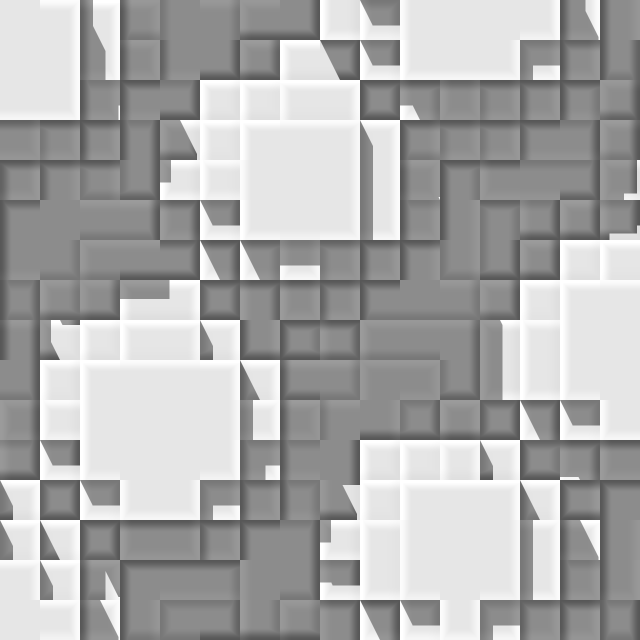
Give the GLSL for this background, as a Shadertoy shader.

```glsl
// Grey block terrain seen from above: stepped domes, slanting hard shadows, soft bevels.

const float CELLS = 16.0;                          // blocks along the canvas height
const vec2 LIGHT_STEP = vec2(-0.32, 0.64);         // travel toward the light per level
const mat2 LATTICE = mat2(7.3, -4.2, -4.0, -5.0);  // spacing of dome centres, in blocks
const vec2 LATTICE_ORIGIN = vec2(8.0, 11.0);
const float MAX_LEVEL = 4.0;

vec3 hash3(vec2 p) {
    vec3 q = fract(p.xyx * vec3(0.1031, 0.1030, 0.0973) + 0.37);
    q += dot(q, q.yxz + 33.33);
    return fract((q.xxy + q.yzz) * q.zyx);
}

// Flat-topped mound, falling steeply past its rim.
float dome(vec2 offset, float peak, float tightness) {
    float d2 = dot(offset, offset) * tightness * tightness;
    return peak - 0.03 * d2 * d2;
}

// Layered sines roughen the valley floor.
float valley(vec2 p) {
    return -8.5 + 1.1 * sin(p.x * 0.9 + 1.4 * sin(p.y * 0.6))
                + 0.9 * sin(p.y * 1.1 - p.x * 0.5);
}

// Whole-number height of a block, from a cellular field of domes.
float blockLevel(vec2 cell) {
    vec2 p = cell + 0.5;
    vec2 local = inverse(LATTICE) * (p - LATTICE_ORIGIN);
    vec2 base = floor(local + 0.5);
    float level = valley(p);
    for (int y = -1; y <= 1; y++)
    for (int x = -1; x <= 1; x++) {
        vec2 id = base + vec2(x, y);
        vec3 rnd = hash3(id + 20.0);
        vec2 centre = LATTICE_ORIGIN + LATTICE * id + (rnd.xy - 0.5) * 1.6;
        float tightness = mix(0.85, 1.35, rnd.z);
        float peak = floor(fract(rnd.z * 7.3 + rnd.x) * 4.0) + 0.99;
        level = max(level, dome(p - centre, peak, tightness));
    }
    return floor(level);
}

// Walks block by block toward the light; 1 is lit, 0 is shadowed.
float sunlight(vec2 p, float level) {
    vec2 cell = floor(p);
    vec2 dir = sign(LIGHT_STEP);
    vec2 delta = 1.0 / abs(LIGHT_STEP);
    vec2 next = (cell + max(dir, 0.0) - p) / LIGHT_STEP;
    for (int i = 0; i < 20; i++) {
        float rise = min(next.x, next.y);
        if (level + rise > MAX_LEVEL) break;
        vec2 axis = next.x < next.y ? vec2(1, 0) : vec2(0, 1);
        cell += axis * dir;
        next += axis * delta;
        if (blockLevel(cell) > level + rise) return 0.0;
    }
    return 1.0;
}

// x: shade at the foot of a taller neighbour, y: glow on the rim above a lower one.
vec2 bevel(vec2 cell, vec2 side, float level, float edgeDistance) {
    float drop = level - blockLevel(cell + side);
    float fade = 1.0 - smoothstep(0.0, 0.32, edgeDistance);
    float foot = clamp(-drop * 0.4, 0.0, 1.0);
    float rim = clamp(drop * 0.8, 0.0, 1.0);
    return vec2(foot, rim) * fade;
}

float terrainTone(vec2 p) {
    vec2 cell = floor(p);
    vec2 f = p - cell;
    float level = blockLevel(cell);
    vec2 west = bevel(cell, vec2(-1, 0), level, f.x);
    vec2 east = bevel(cell, vec2(1, 0), level, 1.0 - f.x);
    vec2 south = bevel(cell, vec2(0, -1), level, f.y);
    vec2 north = bevel(cell, vec2(0, 1), level, 1.0 - f.y);
    vec2 edge = max(max(west, east * vec2(1.0, 0.8)),
                    max(south * vec2(1.0, 0.6), north));
    float shadowTone = 0.55 + 0.06 * edge.y - 0.21 * edge.x;
    float litTone = 0.90 + 0.11 * edge.y - 0.03 * edge.x;
    return mix(shadowTone, litTone, sunlight(p, level));
}

void mainImage(out vec4 fragColor, in vec2 fragCoord) {
    // Four samples per pixel smooth the block and shadow edges.
    float tone = 0.0;
    for (int i = 0; i < 4; i++) {
        vec2 jitter = vec2(i % 2, i / 2) * 0.5 - 0.25;
        tone += terrainTone((fragCoord + jitter) / iResolution.y * CELLS);
    }
    fragColor = vec4(vec3(clamp(tone * 0.25, 0.0, 1.0)), 1.0);
}
```
